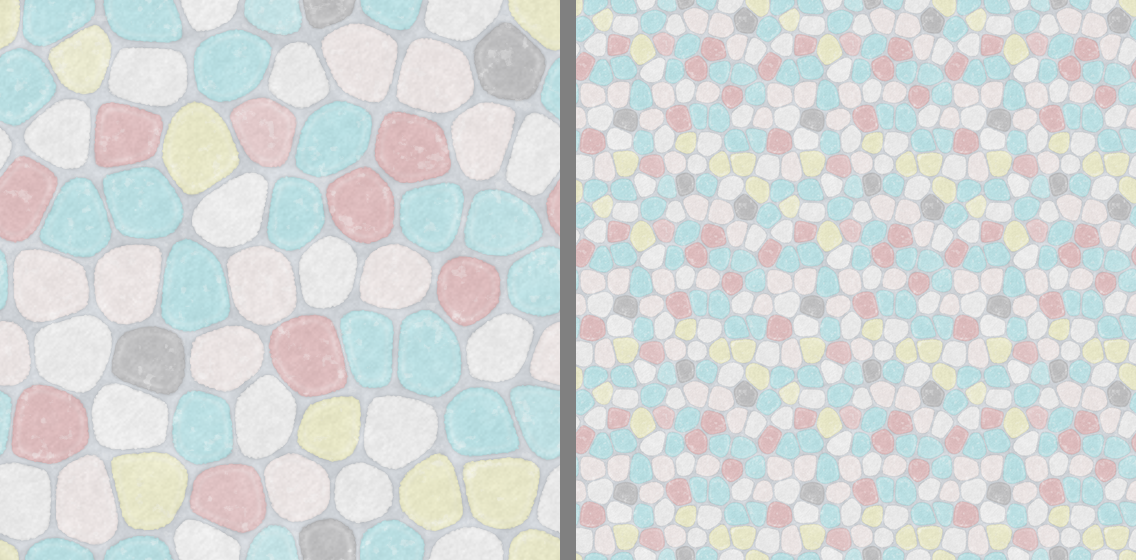
Left: one tile. Right: repeated 3 by 3.
A Shadertoy shader for this texture:

```glsl
const float CELLS = 8.0;          // stones per side, even so staggered rows wrap
const vec2 ORIGIN = vec2(0.5);    // in cells, keeps joints off the canvas border
const float STAGGER = 0.22;
const float JITTER = 0.56;
const float GAP_MIN = 0.018;      // half joint width, in cells
const float GAP_VARIATION = 0.03;
const float ROUNDING = 0.077;
const float EDGE_SOFTNESS = 0.010;
const float EDGE_WOBBLE = 0.026;
const float RIM_DEPTH = 0.085;
const float RIM_LIGHT = 0.22;
const float GRAIN = 0.07;
const float SPECK_LIGHT = 0.32;

const vec3 GROUT = vec3(0.822, 0.838, 0.857);
const vec3 TEAL = vec3(0.717, 0.868, 0.883);
const vec3 WHITE = vec3(0.908, 0.908, 0.908);
const vec3 BLUSH = vec3(0.915, 0.887, 0.884);
const vec3 YELLOW = vec3(0.905, 0.902, 0.775);
const vec3 ROSE = vec3(0.86, 0.725, 0.73);
const vec3 GREY = vec3(0.735, 0.735, 0.74);
const vec3 HIGHLIGHT = vec3(0.95);

float hash(vec2 p) {
    return fract(sin(dot(p, vec2(127.1, 311.7))) * 43758.5453);
}

// Whole-number wrap, safe against rounding at the period itself
vec2 wrap(vec2 i, vec2 period) {
    return floor(mod(i + 0.5, period));
}

// Value noise that wraps after a whole number of lattice cells
float noise(vec2 p, vec2 period) {
    vec2 i = floor(p), f = fract(p);
    f = f * f * (3.0 - 2.0 * f);
    vec2 a = wrap(i, period), b = wrap(i + 1.0, period);
    return mix(mix(hash(a), hash(vec2(b.x, a.y)), f.x),
               mix(hash(vec2(a.x, b.y)), hash(b), f.x), f.y);
}

float fbm(vec2 uv, float frequency) {
    float sum = 0.0, weight = 0.5;
    for (int i = 0; i < 4; i++) {
        sum += weight * noise(uv * frequency, vec2(frequency));
        frequency *= 2.0;
        weight *= 0.5;
    }
    return sum / 0.9375;
}

vec2 stoneCentre(vec2 cell) {
    vec2 id = wrap(cell, vec2(CELLS));
    vec2 jitter = vec2(hash(id + 3.7), hash(id + 19.3)) - 0.5;
    float shift = STAGGER * (2.0 * mod(id.y, 2.0) - 1.0);
    return cell + 0.5 + vec2(shift, 0.0) + JITTER * jitter;
}

// Signed depth inside the rounded stone around q; also returns its cell
float stoneDepth(vec2 q, out vec2 nearest) {
    vec2 base = floor(q);
    float best = 1e3;
    nearest = base;
    for (int y = -2; y <= 2; y++)
    for (int x = -2; x <= 2; x++) {
        vec2 cell = base + vec2(x, y);
        float d = distance(q, stoneCentre(cell));
        if (d < best) { best = d; nearest = cell; }
    }
    vec2 centre = stoneCentre(nearest);
    float sum = 0.0;
    for (int y = -2; y <= 2; y++)
    for (int x = -2; x <= 2; x++) {
        if (x == 0 && y == 0) continue;
        vec2 other = stoneCentre(nearest + vec2(x, y));
        float d = dot(0.5 * (centre + other) - q, normalize(other - centre));
        sum += exp(-d / ROUNDING);
    }
    float gap = GAP_MIN + GAP_VARIATION * hash(wrap(nearest, vec2(CELLS)) + 41.0);
    return -ROUNDING * log(sum) - gap;
}

// Shuffled ranks spread each colour evenly and keep its share exact
vec3 stoneColour(vec2 id) {
    float stride = mod(id.x, 2.0) < 0.5 ? 5.0 : 3.0;
    float major = mod(id.y * stride + floor(8.0 * hash(vec2(id.x, 5.0))), CELLS);
    float minor = mod(id.x * 3.0, CELLS) + 0.5;
    float rank = (major + minor / CELLS) / CELLS;
    vec3 colour = rank < 0.29 ? TEAL : rank < 0.53 ? WHITE : rank < 0.71 ? BLUSH
                : rank < 0.82 ? YELLOW : rank < 0.95 ? ROSE : GREY;
    float faded = hash(id + 61.0);
    return mix(colour, HIGHLIGHT, 0.06 * faded + 0.25 * smoothstep(0.86, 0.95, faded));
}

void mainImage(out vec4 fragColor, in vec2 fragCoord) {
    vec2 uv = fragCoord / iResolution.xy;

    // Surface layers: mottling, diagonal brush strokes, fine grain, pale specks
    float mottle = fbm(uv, 32.0) - 0.5;
    vec2 diagonal = vec2(uv.x + uv.y, uv.x - uv.y);
    vec2 strokeScale = vec2(64.0, 128.0);
    float strokes = noise(diagonal * strokeScale, strokeScale) - 0.5;
    float fine = noise(uv * 256.0, vec2(256.0)) - 0.5;
    float specks = smoothstep(0.62, 0.78, fbm(uv + 0.375, 64.0));

    // Stone shape with a slightly rough outline
    vec2 cell;
    float depth = stoneDepth(uv * CELLS + ORIGIN, cell) + EDGE_WOBBLE * (0.7 * fine + mottle);
    float inside = smoothstep(-EDGE_SOFTNESS, EDGE_SOFTNESS, depth);

    // Stone: pale inner ring and worn patches
    vec3 stone = stoneColour(wrap(cell, vec2(CELLS)));
    float ring = exp(-pow((depth - RIM_DEPTH) / 0.032, 2.0));
    float worn = RIM_LIGHT * ring * (0.8 + mottle) + SPECK_LIGHT * specks
               + 0.25 * max(mottle, 0.0);
    stone = mix(stone, HIGHLIGHT, clamp(worn, 0.0, 0.7));
    stone += GRAIN * (0.4 * mottle + 0.45 * strokes + 0.4 * fine);

    // Grout: cloudy, a little darker against the stones
    vec3 grout = GROUT + 0.11 * mottle + 0.025 * strokes + 0.03 * fine;
    grout = mix(grout, HIGHLIGHT, 0.25 * specks);
    grout -= 0.025 * exp(min(depth, 0.0) / 0.035) * (1.0 - inside);

    vec3 colour = mix(grout, stone, inside);
    colour -= 0.045 * exp(-pow(depth / 0.016, 2.0));
    fragColor = vec4(clamp(colour, 0.0, 1.0), 1.0);
}
```
